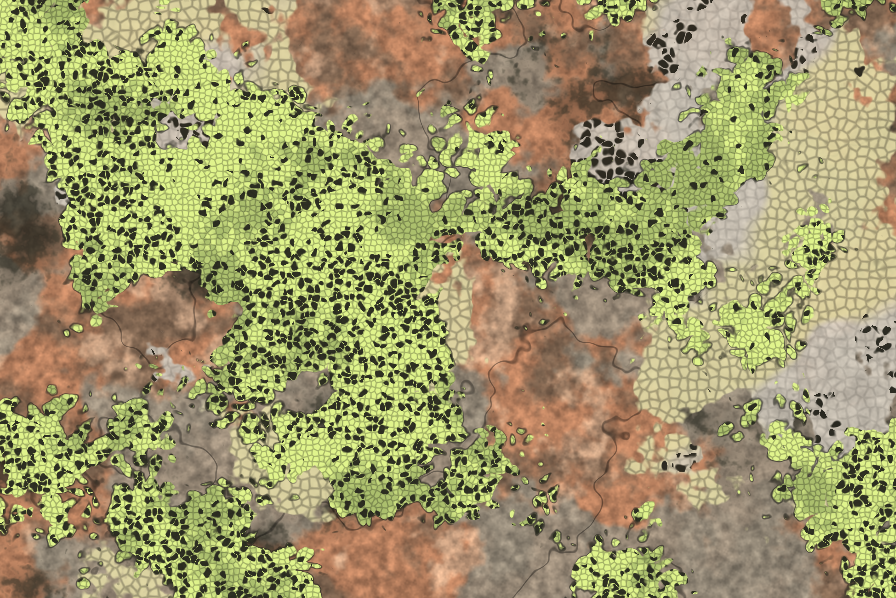
A Shadertoy shader for this texture:

```glsl
const vec3 RUST       = vec3(0.72, 0.50, 0.37);
const vec3 BROWN      = vec3(0.49, 0.39, 0.31);
const vec3 PEACH      = vec3(0.80, 0.65, 0.53);
const vec3 GREY_STONE = vec3(0.57, 0.54, 0.48);
const vec3 PALE_CRUST = vec3(0.78, 0.75, 0.70);
const vec3 CREAM      = vec3(0.82, 0.79, 0.60);
const vec3 LIME       = vec3(0.80, 0.87, 0.50);
const vec3 MOSS       = vec3(0.61, 0.68, 0.39);
const vec3 SOOT       = vec3(0.14, 0.14, 0.11);

float hash(vec2 p) {
    vec3 q = fract(p.xyx * 0.1031);
    q += dot(q, q.yzx + 33.33);
    return fract((q.x + q.y) * q.z);
}

float noise(vec2 p) {
    vec2 i = floor(p), f = fract(p);
    f = f * f * (3.0 - 2.0 * f);
    float low = mix(hash(i), hash(i + vec2(1, 0)), f.x);
    float high = mix(hash(i + vec2(0, 1)), hash(i + vec2(1, 1)), f.x);
    return mix(low, high, f.y);
}

float fbm(vec2 p, int octaves) {
    float sum = 0.0, total = 0.0, amp = 1.0;
    for (int i = 0; i < octaves; i++) {
        sum += amp * noise(p);
        total += amp;
        amp *= 0.55;
        p = mat2(1.6, 1.2, -1.2, 1.6) * p + 17.3;
    }
    return sum / total;
}

// Nearest distance, second distance and random value of the nearest cell
vec3 cells(vec2 p) {
    vec2 i = floor(p);
    vec3 best = vec3(9.0, 9.0, 0.0);
    for (int y = -1; y <= 1; y++)
    for (int x = -1; x <= 1; x++) {
        vec2 c = i + vec2(x, y);
        float d = length(c + 0.15 + 0.7 * vec2(hash(c), hash(c + 71.7)) - p);
        if (d < best.x) best = vec3(d, best.x, hash(c + 23.1));
        else best.y = min(best.y, d);
    }
    return best;
}

// Irregular dark fruiting bodies, kept in a random share of the cells
float spots(vec2 p, float scale, float density) {
    vec2 q = p * scale;
    q += 0.8 * vec2(noise(q * 1.3), noise(q * 1.3 + 40.0));
    vec3 c = cells(q);
    float disc = smoothstep(0.54, 0.32, c.x) * smoothstep(0.0, 0.12, c.y - c.x);
    return disc * step(c.z, density);
}

// Weathered stone with stains, grey areas and fine grit
vec3 stone(vec2 p) {
    float grit = fbm(p * 75.0, 3);
    float mottle = fbm(p * 13.0 + 5.0, 5);
    vec3 col = mix(BROWN, RUST, smoothstep(0.32, 0.56, mottle));
    col = mix(col, PEACH, 0.8 * smoothstep(0.54, 0.74, fbm(p * 19.0 + 60.0, 4)));

    float grey = fbm(p * 4.0 + 31.0, 6);
    col = mix(col, GREY_STONE, 0.85 * smoothstep(0.52, 0.58, grey));

    float stain = fbm(p * 5.0 + 83.0, 5) + 0.25 * (grit - 0.5);
    col = mix(col, SOOT, 0.7 * smoothstep(0.61, 0.74, stain));

    float crack = abs(fbm(p * 3.2 + 12.0, 5) - 0.5);
    col *= 1.0 - 0.35 * smoothstep(0.007, 0.001, crack);
    return col * (0.68 + 0.64 * grit);
}

// Whitish crust, partly creamy and cracked, partly dotted black
vec3 addPaleCrust(vec3 under, vec2 p) {
    float field = fbm(p * 4.2 + 147.0, 6) + 0.08 * (noise(p * 60.0) - 0.5);
    float cover = smoothstep(0.56, 0.59, field);
    vec3 plates = cells(p * 60.0);
    float creamy = smoothstep(0.48, 0.56, fbm(p * 3.5 + 201.0, 3));
    vec3 col = mix(PALE_CRUST, CREAM, creamy);
    float relief = 0.72 + 0.38 * smoothstep(0.0, 0.4, plates.y - plates.x);
    col *= mix(0.8 + 0.4 * fbm(p * 70.0, 3), relief, 0.3 + 0.5 * creamy);

    float cluster = smoothstep(0.44, 0.62, fbm(p * 9.0 + 66.0, 3));
    col = mix(col, SOOT, spots(p, 58.0, 0.75 * cluster * (1.0 - creamy)));
    return mix(under, col, 0.92 * cover);
}

// Lobed green lichen: dark rim, granular surface, black spots
vec3 addGreenLichen(vec3 under, vec2 p) {
    vec3 lobes = cells(p * 34.0 + 1.2 * noise(p * 30.0));
    float field = fbm(p * 4.8 + 9.0, 6) + 0.16 * (0.42 - lobes.x);
    float cover = smoothstep(0.510, 0.528, field);
    float rim = smoothstep(0.492, 0.512, field) * smoothstep(0.36, 0.60, noise(p * 22.0));

    vec3 grains = cells(p * 105.0);
    float tone = fbm(p * 11.0 + 50.0, 4);
    vec3 col = mix(MOSS, LIME, smoothstep(0.30, 0.52, tone + 0.2 * (grains.z - 0.5)));
    col *= 0.80 + 0.30 * smoothstep(0.0, 0.40, grains.y - grains.x);

    float density = mix(0.12, 0.62, smoothstep(0.38, 0.60, fbm(p * 5.5 + 110.0, 3)));
    col = mix(col, SOOT, 0.94 * spots(p, 78.0, density));
    return mix(mix(under, SOOT, 0.65 * rim), col, cover);
}

void mainImage(out vec4 fragColor, in vec2 fragCoord) {
    vec2 p = fragCoord / iResolution.y;
    vec3 col = stone(p);
    col = addPaleCrust(col, p);
    col = addGreenLichen(col, p);
    fragColor = vec4(clamp(col, 0.0, 1.0), 1.0);
}
```
